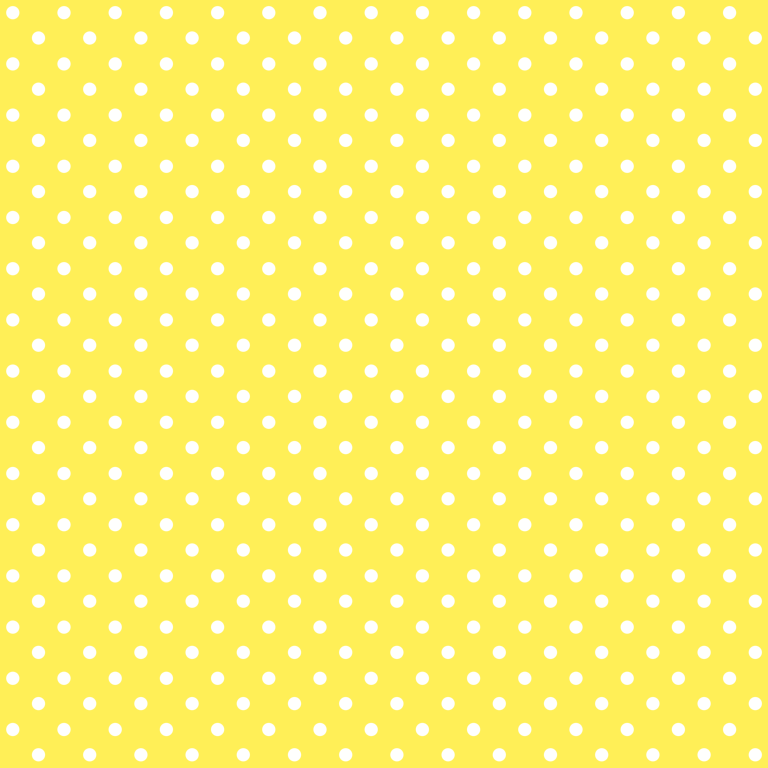
Write a Shadertoy shader that draws this pattern.

```glsl
#define REPEATS 15.0
#define DOT_RADIUS 0.129
#define DOT_UPPER vec2(0.25, 0.752)
#define DOT_LOWER vec2(0.752, 0.258)
#define EDGE_PIXELS 0.75
#define GROUND_COLOR vec3(1.0, 0.938, 0.34)
#define DOT_COLOR vec3(1.0, 1.0, 0.995)

// Signed distance to a dot repeated once per unit cell
float dotLattice(vec2 p, vec2 center) {
    vec2 offset = fract(p - center + 0.5) - 0.5;
    return length(offset) - DOT_RADIUS;
}

void mainImage(out vec4 fragColor, in vec2 fragCoord) {
    vec2 cell = fragCoord / iResolution.xy * REPEATS;

    // Two staggered lattices form the polka dots
    float dist = min(dotLattice(cell, DOT_UPPER), dotLattice(cell, DOT_LOWER));

    // Edge softness follows the canvas resolution
    float edge = EDGE_PIXELS * REPEATS / min(iResolution.x, iResolution.y);
    float coverage = 1.0 - smoothstep(-edge, edge, dist);

    fragColor = vec4(mix(GROUND_COLOR, DOT_COLOR, coverage), 1.0);
}
```
